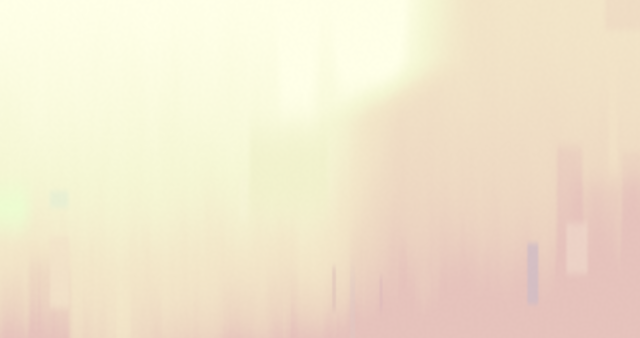
Reproduce this background procedurally as a Shadertoy shader.

```glsl
// Pale cream-to-rose abstract wash with soft vertical brush strokes.

float hash(float n) {
    return fract(sin(n * 127.1) * 4375.85);
}

vec2 gradientAt(vec2 cell) {
    float angle = 6.2832 * hash(dot(cell, vec2(1.0, 57.3)));
    return vec2(cos(angle), sin(angle));
}

float gradientNoise(vec2 p) {
    vec2 i = floor(p), f = fract(p);
    vec2 w = f * f * f * (f * (f * 6.0 - 15.0) + 10.0);
    vec2 e = vec2(0.0, 1.0);
    return mix(mix(dot(gradientAt(i), f),
                   dot(gradientAt(i + e.yx), f - e.yx), w.x),
               mix(dot(gradientAt(i + e.xy), f - e.xy),
                   dot(gradientAt(i + e.yy), f - e.yy), w.x), w.y);
}

// Soft rectangle between two corners, feathered separately along x and y
float stroke(vec2 p, vec2 low, vec2 high, vec2 feather) {
    vec2 a = smoothstep(low - feather, low + feather, p);
    vec2 b = 1.0 - smoothstep(high - feather, high + feather, p);
    return a.x * a.y * b.x * b.y;
}

// Ivory, lemon, cream, peach, rose
vec3 washColor(float t) {
    vec3 c = mix(vec3(1.0, 1.0, 0.91), vec3(0.96, 0.965, 0.83), smoothstep(-0.04, 0.29, t));
    c = mix(c, vec3(0.95, 0.90, 0.785), smoothstep(0.22, 0.53, t));
    c = mix(c, vec3(0.93, 0.845, 0.76), smoothstep(0.47, 0.78, t));
    return mix(c, vec3(0.90, 0.76, 0.735), smoothstep(0.70, 1.03, t));
}

void mainImage(out vec4 fragColor, in vec2 fragCoord) {
    vec2 p = fragCoord / iResolution.xy;
    float depth = 1.0 - p.y;

    // Long streaks shift the tone unevenly from column to column
    float streaks = gradientNoise(p * vec2(23.0, 2.3))
                  + 0.5 * gradientNoise(p * vec2(71.0, 4.0) + 9.0);
    float left = 0.45 * depth + 0.37 * pow(depth, 4.0);
    float right = 0.52 + 0.20 * depth + 0.28 * depth * depth;
    float seam = mix(0.54, 0.66, smoothstep(0.62, 0.84, p.y));
    float tone = mix(left, right, smoothstep(seam - 0.06, seam + 0.09, p.x));
    float lightColumn = exp(-pow((p.x - 0.17) / 0.07, 2.0));
    tone += pow(depth, 4.0) * (0.13 * smoothstep(0.30, 0.48, p.x)
          + 0.10 * smoothstep(0.10, 0.02, p.x) - 0.17 * lightColumn);
    tone += streaks * mix(0.03, 0.11, depth * depth);

    // Bright strokes hanging from the top
    tone -= 0.12 * stroke(p, vec2(0.44, 0.66), vec2(0.49, 1.2), vec2(0.015, 0.10));
    tone -= 0.12 * stroke(p, vec2(0.53, 0.76), vec2(0.63, 1.2), vec2(0.015, 0.09));

    // Warm patches at the right and lower left
    tone += 0.13 * stroke(p, vec2(0.945, 0.91), vec2(1.2), vec2(0.006, 0.02));
    tone += 0.16 * stroke(p, vec2(0.87, 0.10), vec2(0.91, 0.57), vec2(0.005, 0.03));
    tone += 0.10 * stroke(p, vec2(0.90, 0.05), vec2(1.2, 0.47), vec2(0.02, 0.06));
    tone += 0.10 * stroke(p, vec2(0.972, 0.13), vec2(1.2, 0.55), vec2(0.004, 0.02));
    tone += 0.18 * stroke(p, vec2(0.045, -0.2), vec2(0.11, 0.24), vec2(0.006, 0.07));

    // Narrow bristle marks rising from the base
    for (float i = 0.0; i < 26.0; i++) {
        float x = hash(i + 1.3), reach = 0.06 + 0.26 * hash(i + 41.7);
        float halfWidth = 0.002 + 0.012 * hash(i + 83.1);
        float mark = stroke(p, vec2(x - halfWidth, -0.2), vec2(x + halfWidth, reach),
                            vec2(0.002, 0.06));
        tone += mark * 0.10 * (hash(i + 17.9) - 0.5);
    }
    vec3 color = washColor(clamp(tone, 0.0, 1.0));

    // Lemon block with a crisp right side, and a pale dash beside it
    color = mix(color, vec3(0.94, 0.94, 0.79),
                0.65 * stroke(p, vec2(0.39, 0.37), vec2(0.512, 0.60), vec2(0.006, 0.09)));
    color = mix(color, vec3(0.965, 0.955, 0.84),
                0.5 * stroke(p, vec2(0.374, 0.35), vec2(0.386, 0.48), vec2(0.004, 0.02)));

    // Mint glow and blue-grey dab at the left
    color = mix(color, vec3(0.92, 1.0, 0.82),
                0.8 * stroke(p, vec2(-0.2, 0.33), vec2(0.045, 0.44), vec2(0.016, 0.07)));
    color = mix(color, vec3(0.89, 0.93, 0.83),
                0.65 * stroke(p, vec2(0.078, 0.385), vec2(0.107, 0.435), vec2(0.006, 0.015)));

    // Cream dabs over the rose areas
    color = mix(color, vec3(0.95, 0.89, 0.79),
                0.8 * stroke(p, vec2(0.078, 0.09), vec2(0.108, 0.30), vec2(0.004, 0.02)));
    color = mix(color, vec3(0.94, 0.86, 0.80),
                0.6 * stroke(p, vec2(0.885, 0.19), vec2(0.918, 0.34), vec2(0.004, 0.02)));
    color = mix(color, vec3(0.95, 0.89, 0.78),
                0.6 * stroke(p, vec2(0.952, 0.50), vec2(0.965, 0.84), vec2(0.004, 0.06)));

    // Lavender stroke and fine dark lines
    color = mix(color, vec3(0.82, 0.74, 0.77),
                0.85 * stroke(p, vec2(0.824, 0.10), vec2(0.841, 0.28), vec2(0.003, 0.015)));
    color = mix(color, vec3(0.86, 0.74, 0.72),
                0.5 * stroke(p, vec2(0.519, 0.08), vec2(0.525, 0.21), vec2(0.002, 0.02)));
    color = mix(color, vec3(0.86, 0.72, 0.73),
                0.5 * stroke(p, vec2(0.593, 0.08), vec2(0.598, 0.18), vec2(0.002, 0.02)));
    color = mix(color, vec3(0.87, 0.79, 0.77),
                0.4 * stroke(p, vec2(0.547, -0.2), vec2(0.555, 0.20), vec2(0.002, 0.06)));

    // Faint paper grain
    color += 0.006 * gradientNoise(p * vec2(150.0, 80.0));
    fragColor = vec4(clamp(color, 0.0, 1.0), 1.0);
}
```
